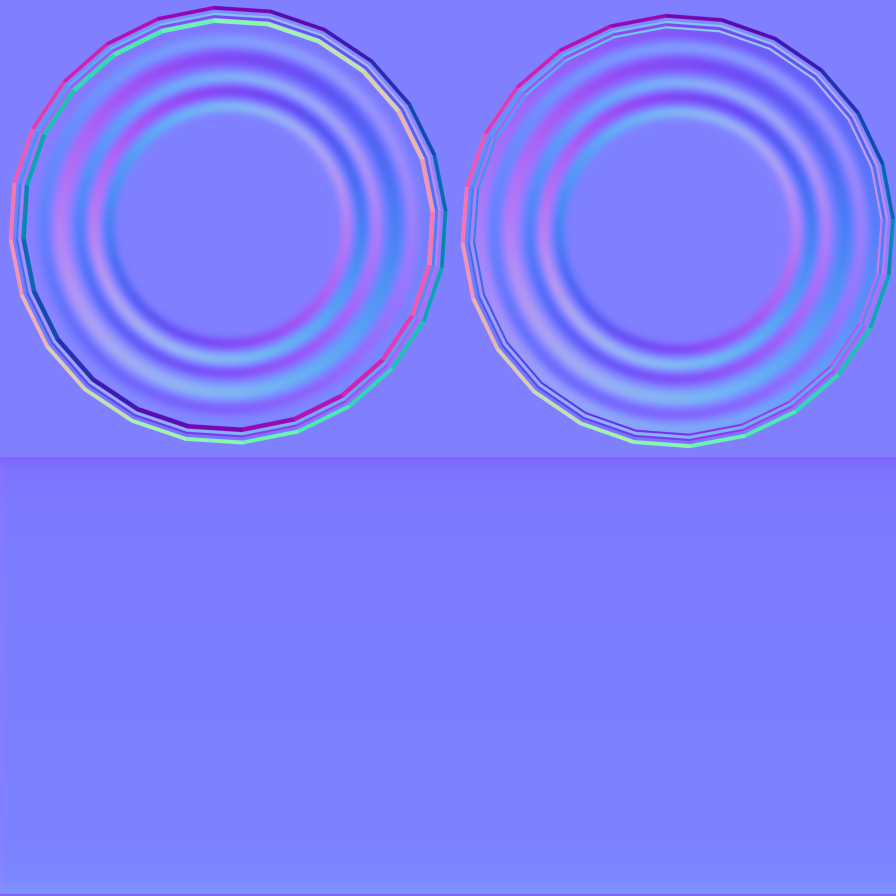
A Shadertoy shader for this texture map:

```glsl
const float TAU = 6.2831853;

float band(float d, float a, float b) {
    float w = 0.75 / iResolution.y;
    return smoothstep(a - w, a + w, d) - smoothstep(b - w, b + w, d);
}

float bump(float r, float center, float width) {
    float x = (r - center) / width;
    return exp(-x * x);
}

// Radial slope of the round grooves: positive leans outward
float grooves(float r, float lip) {
    return 0.40 * bump(r, 0.1325, 0.0075)
         - 0.44 * bump(r, 0.1497, 0.0082)
         + 0.36 * bump(r, 0.1654, 0.0080)
         - 0.42 * bump(r, 0.1870, 0.0112)
         + 0.26 * bump(r, 0.2050, 0.0090)
         - lip * bump(r, 0.2210, 0.0110);
}

// Tilt of a lid with a 24-sided stepped rim
vec2 lid(vec2 p, float apothem, float turn, float inner, float lip) {
    float side = TAU / 24.0;
    float angle = atan(p.y, p.x) - turn;
    float mid = (floor(angle / side) + 0.5) * side + turn;
    vec2 facet = vec2(cos(mid), sin(mid));
    float r = length(p);
    float d = apothem - dot(p, facet);

    float rim = -0.95 * band(d, 0.0, 0.0043)
              + 0.10 * band(d, 0.0043, 0.0078)
              + 0.55 * band(d, 0.0078, 0.0102)
              - 0.42 * band(d, 0.0102, 0.0137)
              + inner * band(d, 0.0137, mix(0.0160, 0.0189, step(0.9, inner)));
    float inside = band(d, mix(0.0160, 0.0189, step(0.9, inner)), 1.0);
    return facet * rim + p / max(r, 0.001) * grooves(r, lip) * inside;
}

// Tilt of the lower panel, bent at its top and bottom edges
vec2 panel(vec2 uv, float top) {
    float fromTop = top - uv.y;
    float y = mix(0.02, -0.05, uv.y / top);
    y -= 0.10 * exp(-fromTop / 0.025) + 0.10 * exp(-fromTop / 0.006);
    y += 0.18 * exp(-uv.y / 0.014);
    y -= 0.40 * band(uv.y, -1.0, 0.0025);
    float x = -0.02 + 0.08 * exp(-uv.x / 0.003);
    return vec2(x, y) * band(fromTop, 0.0, 1.0);
}

void mainImage(out vec4 fragColor, in vec2 fragCoord) {
    vec2 uv = fragCoord / iResolution.xy;

    vec2 tilt = panel(uv, 0.4896);
    tilt += lid(uv - vec2(0.2546, 0.7487), 0.2432, 0.0663, 0.94, 0.08);
    tilt += lid(uv - vec2(0.7565, 0.7422), 0.2406, 0.0559, 0.65, 0.32);

    // Encode the tilt as a tangent-space normal
    vec3 normal = vec3(tilt, sqrt(max(1.0 - dot(tilt, tilt), 0.0)));
    fragColor = vec4(0.5 + 0.5 * normal, 1.0);
}
```
